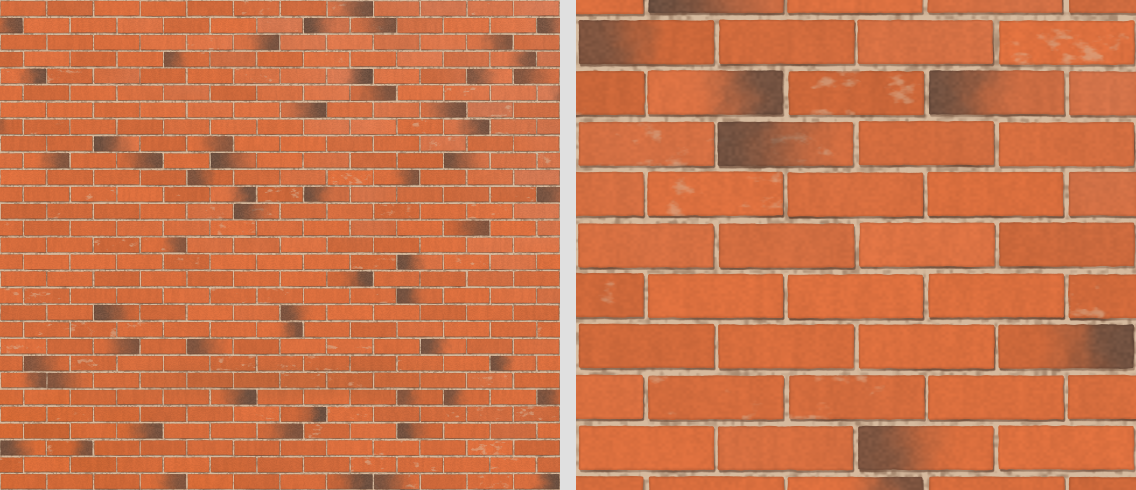
Left, the full canvas; right, a detail of the centre.
Write a WebGL 2 fragment shader that draws this texture.

```glsl
#version 300 es
precision highp float;
// Running-bond brick wall: 12 bricks across and 29 courses up, every other
// course shifted by half a brick. Each brick is a wobbly rounded box with its
// own tint; some are burnt at one end. Pale mortar carries thin shadows.
uniform vec2 u_resolution;
out vec4 outColor;

// Lengths are in canvas heights.
const float ASPECT = 8.0 / 7.0;
const vec2 COUNT = vec2(12.0, 29.0);
const vec2 CELL = vec2(ASPECT, 1.0) / COUNT;
const vec2 JOINT = vec2(0.0032, 0.0046);       // head and bed joint widths
const float CORNER = 0.0012;
const float WOBBLE = 0.0011;
const vec2 SHADOW_SHIFT = vec2(0.0008, -0.0015);
const float BURNT_SHARE = 0.16;
const float SCUFF_SHARE = 0.22;

const vec3 BRICK = vec3(0.83, 0.42, 0.235);
const vec3 PINK = vec3(0.84, 0.51, 0.38);
const vec3 ORANGE = vec3(0.80, 0.39, 0.17);
const vec3 BROWN = vec3(0.68, 0.38, 0.22);
const vec3 BURNT = vec3(0.42, 0.31, 0.25);
const vec3 MORTAR = vec3(0.84, 0.73, 0.62);
const vec3 MORTAR_DARK = vec3(0.66, 0.54, 0.44);
const vec3 SHADOW = vec3(0.40, 0.27, 0.20);

float hash(vec2 p) {
    vec3 q = fract(vec3(p.xyx) * 0.1031);
    q += dot(q, q.yzx + 33.33);
    return fract((q.x + q.y) * q.z);
}

float noise(vec2 p) {
    vec2 i = floor(p), f = fract(p);
    f = f * f * (3.0 - 2.0 * f);
    return mix(mix(hash(i), hash(i + vec2(1, 0)), f.x),
               mix(hash(i + vec2(0, 1)), hash(i + vec2(1, 1)), f.x), f.y);
}

float fbm(vec2 p) {
    float sum = 0.0, weight = 0.5;
    for (int i = 0; i < 4; i++) {
        sum += weight * noise(p);
        p = p * 2.03 + 17.0;
        weight *= 0.5;
    }
    return sum;
}

float roundedBox(vec2 p, vec2 halfSize) {
    vec2 q = abs(p) - halfSize + CORNER;
    return length(max(q, 0.0)) + min(max(q.x, q.y), 0.0) - CORNER;
}

// Colour of a brick face; uv runs from 0 to 1 over the brick's cell.
vec3 brickFace(vec2 p, vec2 uv, vec2 id) {
    float tint = hash(id + 11.0);
    float cloud = fbm(p * 7.0 + 40.0);

    // Wall-wide drift: pinker to the upper right, more orange lower left.
    float drift = 0.45 * p.x / ASPECT + 0.55 * p.y;
    vec3 color = mix(ORANGE, BRICK, smoothstep(0.0, 0.4, drift + 0.3 * cloud));
    float pink = smoothstep(0.45, 1.2, drift + 0.35 * (cloud - 0.5) + 0.4 * (tint - 0.5));
    color = mix(color, PINK, 0.75 * pink);
    color *= 1.0 + 0.09 * (hash(id + 23.0) - 0.5);

    // Broad brown stain low on the wall.
    vec2 stain = (p - vec2(0.6, 0.225)) / vec2(0.32, 0.035);
    color = mix(color, BROWN, 0.5 * exp(-dot(stain, stain)) * (0.6 + 0.6 * cloud));

    // Surface grain, faint upright streaks and pale scuffs.
    float grain = noise(p * vec2(420.0, 500.0));
    float streak = noise(p * vec2(190.0, 35.0) + id * 3.0);
    color *= 1.0 + 0.06 * (grain - 0.5) + 0.05 * (streak - 0.5);
    float scuff = smoothstep(0.58, 0.78, fbm(p * vec2(60.0, 110.0) + id * 5.0));
    color = mix(color, MORTAR, 0.5 * scuff * step(hash(id + 31.0), SCUFF_SHARE));

    // Kiln burn fades away from one end.
    float along = hash(id + 47.0) < 0.55 ? uv.x : 1.0 - uv.x;
    float reach = mix(0.55, 1.0, hash(id + 53.0));
    float burn = 1.0 - smoothstep(0.08, reach, along + 0.25 * (fbm(p * 65.0) - 0.5));
    burn *= step(hash(id + 61.0), BURNT_SHARE) * mix(0.7, 1.0, tint);
    return mix(color, BURNT * (0.92 + 0.16 * grain), burn);
}

void main() {
    vec2 p = gl_FragCoord.xy / u_resolution.y;
    float pixel = 1.0 / u_resolution.y;

    // Brick cell in running bond.
    vec2 grid = p / CELL;
    grid.x += 0.5 * mod(floor(grid.y), 2.0);
    vec2 id = floor(grid), uv = fract(grid);

    // Uneven brick outline.
    vec2 local = (uv - 0.5) * CELL;
    vec2 jitter = (vec2(hash(id + 3.0), hash(id + 7.0)) - 0.5) * vec2(0.0014, 0.0009);
    float rough = WOBBLE * (fbm(p * 150.0) - 0.47);
    vec2 halfSize = 0.5 * (CELL - JOINT);
    float edge = roundedBox(local - jitter, halfSize) + rough;
    float shade = roundedBox(local - jitter - SHADOW_SHIFT, halfSize) + rough;

    // Mortar with sandy mottling and a broken shadow under each brick.
    float sand = 0.6 * noise(p * 330.0) + 0.4 * noise(p * 90.0 + 9.0);
    vec3 color = mix(MORTAR, MORTAR_DARK, smoothstep(0.4, 0.9, sand));
    float shadowCover = 1.0 - smoothstep(-pixel, pixel, shade);
    shadowCover *= mix(0.35, 0.95, noise(p * vec2(45.0, 60.0) + 5.0));
    color = mix(color, SHADOW, shadowCover);

    // Brick over mortar, slightly darker at its rim.
    vec3 face = brickFace(p, uv, id);
    face *= 1.0 - 0.1 * smoothstep(-0.002, 0.0, edge);
    color = mix(color, face, 1.0 - smoothstep(-0.6 * pixel, 0.6 * pixel, edge));
    outColor = vec4(color, 1.0);
}
```
